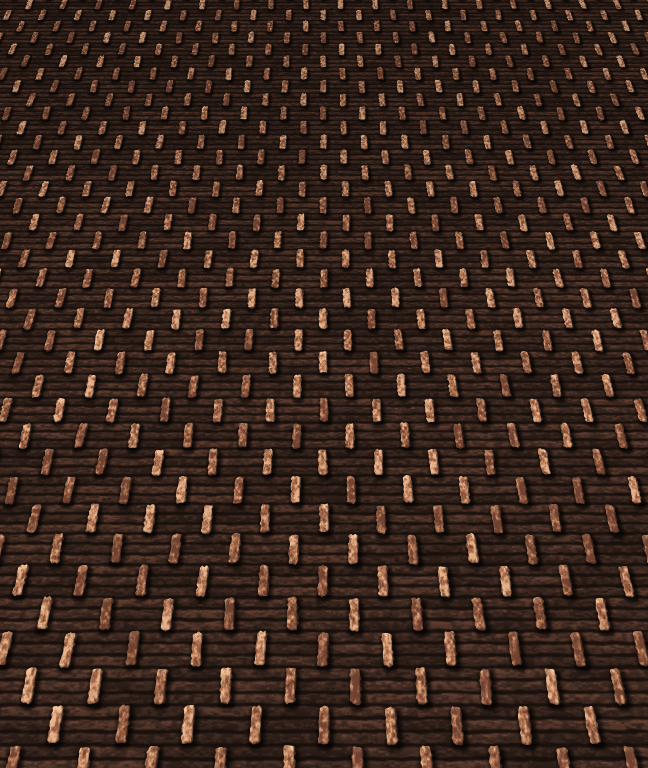
Reproduce this texture procedurally as a WebGL 2 fragment shader.

```glsl
#version 300 es
precision highp float;
uniform vec2 u_resolution;
out vec4 outColor;

const vec3 JOINT = vec3(0.085, 0.055, 0.042);
const vec3 BRICK_DARK = vec3(0.165, 0.108, 0.085);
const vec3 BRICK = vec3(0.235, 0.158, 0.126);
const vec3 BRICK_WORN = vec3(0.37, 0.235, 0.18);
const vec3 PEG_DARK = vec3(0.42, 0.245, 0.18);
const vec3 PEG = vec3(0.68, 0.45, 0.32);
const vec3 PEG_LIGHT = vec3(0.92, 0.74, 0.58);

const float HORIZON = 0.9935;     // vanishing point height above the top edge
const float COLUMN_SCALE = 0.0451;
const float ROW_SCALE = 0.01385;
const float ROW_OFFSET = 37.27;
const float COURSES = 3.0;        // brick courses per row of pegs
const vec2 PEG_HALF = vec2(0.080, 0.475);

float hash(vec2 p) {
  vec3 q = fract(p.xyx * vec3(0.1031, 0.1030, 0.0973));
  q += dot(q, q.yzx + 33.33);
  return fract((q.x + q.y) * q.z);
}

float noise(vec2 p) {
  vec2 i = floor(p), f = fract(p);
  f = f * f * (3.0 - 2.0 * f);
  float low = mix(hash(i), hash(i + vec2(1, 0)), f.x);
  float high = mix(hash(i + vec2(0, 1)), hash(i + vec2(1, 1)), f.x);
  return mix(low, high, f.y);
}

float fbm(vec2 p) {
  float sum = 0.0, gain = 0.53;
  for (int i = 0; i < 4; i++) {
    sum += gain * noise(p);
    p = p * 2.03 + 17.3;
    gain *= 0.5;
  }
  return sum;
}

float roundBox(vec2 p, vec2 halfSize, float radius) {
  vec2 q = abs(p) - halfSize + radius;
  return length(max(q, 0.0)) + min(max(q.x, q.y), 0.0) - radius;
}

// Offset from the peg centre on a staggered row, then the column index
vec3 pegCell(vec2 wall, float row) {
  float u = wall.x + 0.5 * mod(row, 2.0);
  float column = floor(u + 0.5);
  vec2 jitter = vec2(hash(vec2(column, row) + 51.0), hash(vec2(column, row) + 87.0)) - 0.5;
  vec2 offset = vec2(u - column, wall.y - row) - jitter * vec2(0.03, 0.06);
  offset.x += offset.y * (hash(vec2(row, column) + 23.0) - 0.5) * 0.04;
  return vec3(offset, column);
}

// Bricks in long courses with dark, uneven bed joints
vec3 brickColor(vec2 wall, float courseHeight, float pixel) {
  float course = (wall.y + 0.5) * COURSES + (noise(wall * vec2(5.0, 3.0)) - 0.5) * 0.12;
  float row = floor(wall.y + 0.5);
  vec2 brick = vec2(floor(wall.x + 0.5 * mod(row, 2.0)), floor(course));
  float grain = fbm(wall * vec2(13.0, 15.0));
  float tone = grain + 0.45 * (hash(brick + 9.0) - 0.5);
  vec3 color = mix(BRICK_DARK, BRICK, smoothstep(0.2, 0.5, tone));
  color = mix(color, BRICK_WORN, 0.85 * smoothstep(0.52, 0.85, tone));
  float f = fract(course);
  color *= 0.88 + 0.22 * smoothstep(0.3, 0.9, f);
  float soft = 0.07 + pixel / courseHeight;
  float width = 0.06 + 0.1 * noise(wall * vec2(7.0, 9.0) + 40.0);
  float joint = 1.0 - smoothstep(width - 0.5 * soft, width + soft, min(f, 1.0 - f));
  return mix(color, JOINT, 0.92 * joint);
}

// Weathered face: q runs from -1 to 1 over the peg
vec3 pegColor(vec2 q, vec2 id) {
  float wear = fbm(q * vec2(1.7, 4.0) + id * 7.31);
  float tone = wear + 0.4 * (hash(id + 3.0) - 0.5);
  vec3 color = mix(PEG_DARK, PEG, smoothstep(0.22, 0.65, tone));
  float rim = smoothstep(0.6, 0.9, q.y) + 0.45 * smoothstep(0.35, 0.85, -q.x);
  float bright = 0.75 * smoothstep(0.52, 0.85, tone) + 0.4 * rim * wear;
  color = mix(color, PEG_LIGHT, min(bright, 1.0));
  color *= 1.0 - 0.55 * smoothstep(0.55, 1.0, q.x);
  return color * (1.0 - 0.45 * smoothstep(0.82, 1.05, -q.y));
}

void main() {
  // Wall coordinates: x counts peg columns, y counts peg rows
  float pixel = 1.0 / u_resolution.y;
  vec2 p = (gl_FragCoord.xy - vec2(0.5 * u_resolution.x, 0.0)) * pixel;
  float depth = 1.0 - p.y + HORIZON;
  vec2 wall = vec2((p.x + 0.0007) / (COLUMN_SCALE * depth), 1.0 / (ROW_SCALE * depth) - ROW_OFFSET);
  vec2 unit = vec2(COLUMN_SCALE * depth, ROW_SCALE * depth * depth);

  vec3 color = brickColor(wall, unit.y / COURSES, pixel);
  vec4 peg = vec4(0.0);
  float shade = 0.0;
  float radius = 0.0024 * depth;
  vec2 halfSize = PEG_HALF * unit;

  // Pegs and their shadows from the nearest three rows
  for (int i = -1; i <= 1; i++) {
    float row = floor(wall.y + 0.5) + float(i);
    vec3 cell = pegCell(wall, row);
    vec2 local = cell.xy * unit;
    float rough = (noise(cell.xy * vec2(26.0, 11.0) + cell.z * 5.7 + row * 3.1) - 0.5) * 0.0014 * depth;
    float edge = roundBox(local, halfSize, radius) + rough;
    float shadowEdge = roundBox(local + vec2(-0.0012, 0.0022) * depth, halfSize, radius);
    shade = max(shade, 1.0 - smoothstep(-0.001, 0.0045 * depth, shadowEdge));
    float mask = 1.0 - smoothstep(-0.7 * pixel, 0.7 * pixel, edge);
    peg = mix(peg, vec4(pegColor(cell.xy / PEG_HALF, vec2(cell.z, row)), 1.0), mask);
  }
  color = mix(color, color * 0.3, shade);
  color = mix(color, peg.rgb / max(peg.a, 0.001), peg.a);

  // Light falls off toward the far end
  color *= mix(1.04, 0.86, smoothstep(0.5, 1.0, p.y));
  outColor = vec4(color, 1.0);
}
```
